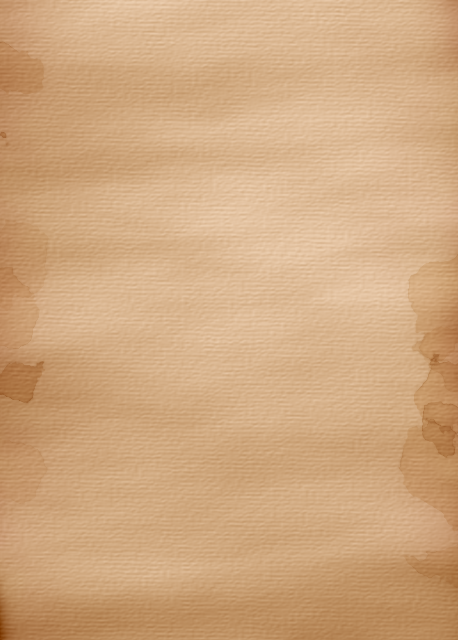
Write a Shadertoy shader that draws this texture.

```glsl
const vec3 DEEP_BROWN  = vec3(0.650, 0.440, 0.250);
const vec3 PALE_CREAM  = vec3(0.895, 0.768, 0.638);
const vec3 RED_TINT    = vec3(0.97, 0.91, 0.92);
const vec3 AMBER_TINT  = vec3(1.00, 0.97, 0.91);

const float BASE_TONE     = 0.76;   // 0 is deep brown, 1 is pale cream
const float MID_WARMTH    = 0.06;   // blue removed from the middle tones
const float WASH_CONTRAST = 0.80;
const vec2  WASH_SCALE    = vec2(1.9, 8.0);
const float WASH_SLOPE    = 0.08;
const float RIB_COUNT     = 144.0;  // ribs per canvas height
const float RIB_SLOPE     = -0.015;
const float RIB_DEPTH     = 0.065;
const vec2  GRAIN_SCALE   = vec2(180.0, 290.0);
const float GRAIN_DEPTH   = 0.16;
const int   STAIN_COUNT   = 12;
const float STAIN_WARP    = 0.095;
const float RIM_WIDTH     = 0.0014;
const float RIM_DEPTH     = 0.36;
const float TAU           = 6.2831853;

float hash(vec2 p) {
    vec3 q = fract(vec3(p.xyx) * 0.1031);
    q += dot(q, q.yzx + 33.33);
    return fract((q.x + q.y) * q.z);
}

float noise(vec2 p) {
    vec2 cell = floor(p), f = fract(p);
    f = f * f * f * (f * (f * 6.0 - 15.0) + 10.0);
    vec2 e = vec2(0.0, 1.0);
    return mix(mix(hash(cell), hash(cell + e.yx), f.x),
               mix(hash(cell + e.xy), hash(cell + e.yy), f.x), f.y);
}

float fbm(vec2 p) {
    float sum = 0.0, weight = 0.5;
    for (int i = 0; i < 5; i++) {
        sum += weight * noise(p);
        p = mat2(0.96, 0.28, -0.28, 0.96) * p * 2.03 + 17.3;
        weight *= 0.5;
    }
    return sum / 0.97;
}

// Broad brush washes, stretched sideways and rising to the right
float washTone(vec2 p) {
    vec2 q = vec2(p.x, p.y - WASH_SLOPE * p.x);
    q.y += 0.04 * (fbm(p * 4.0 + 3.7) - 0.5);
    float broad = fbm(q * WASH_SCALE + 41.0) - 0.5;
    float streaks = fbm(q * vec2(4.0, 26.0) + 90.0) - 0.5;
    return WASH_CONTRAST * broad + 0.15 * streaks;
}

// Light in the upper middle, shade at the sides and the foot
float sheetLight(vec2 p, float aspect) {
    vec2 toLamp = p - vec2(0.66 * aspect, 0.76);
    float glow = exp(-5.0 * dot(toLamp, toLamp));
    float patchy = 0.4 + 1.2 * fbm(p * vec2(3.0, 6.0) + 7.0);
    float left = 0.22 * exp(-p.x / 0.08);
    float right = 0.24 * exp(-(aspect - p.x) / 0.035);
    float foot = 0.15 * smoothstep(0.35, 0.0, p.y);
    float corner = 0.75 * exp(-p.x / 0.010) * smoothstep(0.14, 0.0, p.y);
    float smudge = 0.35 * exp(-length((vec2(aspect, 1.0) - p) * vec2(1.0, 2.5)) / 0.05);
    return 0.34 * (glow - 0.45) - (left + right) * patchy - foot - corner - smudge;
}

// Dried blots along both sides: x is darkness, y is coverage
vec2 edgeStains(vec2 p, float aspect, float pixel) {
    vec2 total = vec2(0.0);
    for (int i = 0; i < STAIN_COUNT; i++) {
        float id = float(i), side = mod(id, 2.0);
        float slot = (floor(id * 0.5) + hash(vec2(id, 4.0))) / (0.5 * float(STAIN_COUNT));
        float radius = mix(0.018, 0.058, hash(vec2(id, 9.0)));
        float inset = 0.035 * hash(vec2(id, 15.0)) - 0.008;
        vec2 center = vec2(mix(inset, aspect - inset, side),
                           mix(0.20 + 0.72 * slot, 0.12 + 0.45 * slot, side));
        vec2 q = (p - center) * vec2(1.0, mix(0.65, 1.1, hash(vec2(id, 21.0))));
        float warp = fbm(p * 15.0 + id * 11.7) - 0.5;
        float d = length(q) - radius + STAIN_WARP * warp;
        float inside = smoothstep(pixel, -pixel, d);
        float strength = mix(0.25, 1.0, hash(vec2(id, 27.0)));
        float fill = 0.15 * inside * (0.5 + fbm(p * 16.0 + id));
        float pooled = 0.08 * inside * exp(min(d, 0.0) / 0.010);
        float broken = smoothstep(0.25, 0.65, noise(p * 24.0 + id * 3.1));
        float rim = RIM_DEPTH * broken * exp(-abs(d) / max(RIM_WIDTH, 0.5 * pixel));
        total += strength * vec2(fill + pooled + rim, inside);
    }
    return total;
}

// Nearly straight laid ribs with a fine pressed grain
float paperRelief(vec2 p, float pixel) {
    float wobble = 0.35 * noise(p * vec2(14.0, 12.0)) + 0.22 * noise(p * vec2(80.0, 90.0));
    float phase = RIB_COUNT * (p.y - RIB_SLOPE * p.x) + wobble;
    float visible = 1.0 - smoothstep(0.32, 0.65, RIB_COUNT * pixel);
    float depth = RIB_DEPTH * (0.45 + 0.9 * noise(p * vec2(30.0, 60.0) + 5.0));
    vec2 g = p * GRAIN_SCALE;
    float grain = noise(g) - noise(g + vec2(0.35, -0.5));
    return depth * visible * sin(TAU * phase) + GRAIN_DEPTH * grain;
}

void mainImage(out vec4 fragColor, in vec2 fragCoord) {
    float pixel = 1.0 / iResolution.y;
    float aspect = iResolution.x * pixel;
    vec2 p = fragCoord * pixel;

    vec2 stains = edgeStains(p, aspect, pixel);
    float tone = BASE_TONE + washTone(p) + sheetLight(p, aspect);
    tone = min(tone, 1.0) - stains.x + paperRelief(p, pixel);
    tone = clamp(tone, -0.9, 1.1);
    vec3 color = mix(DEEP_BROWN, PALE_CREAM, tone);
    color.b -= MID_WARMTH * max(tone * (1.0 - tone), 0.0);

    // Reddish shade at the sides, amber inside the blots
    float margin = exp(-min(p.x, aspect - p.x) / 0.06);
    color *= mix(vec3(1.0), RED_TINT, margin * smoothstep(0.35, 0.65, fbm(p * 5.0 + 60.0)));
    color *= mix(vec3(1.0), AMBER_TINT, min(stains.y, 1.0));
    fragColor = vec4(clamp(color, 0.0, 1.0), 1.0);
}
```
